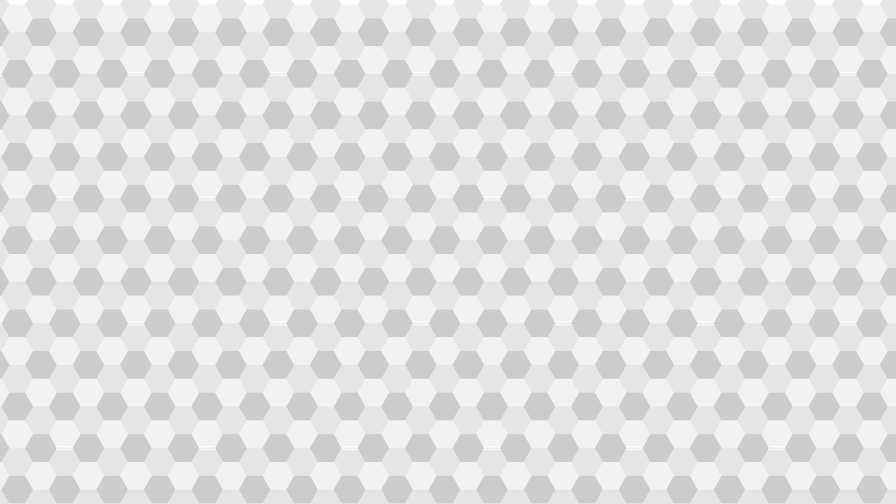
Give the GLSL for this pattern, as a Shadertoy shader.

```glsl
// Honeycomb of flat-topped hexagons in three greys, with fine white seams.

#define ORIGIN vec2(0.0813, 0.606)  // centre of one dark cell, in canvas heights
#define COLUMN_STEP 0.0471          // distance between columns
#define ROW_STEP 0.0550             // height of a cell
#define DARK vec3(0.80)
#define MIDDLE vec3(0.90)
#define LIGHT vec3(0.95)
#define SEAM_WIDTH 0.045            // in cell heights
#define SEAM_GAP 0.05               // offset of each seam line from the cell edge
#define SEAM_STRENGTH 0.8

const float COLUMN = 0.8660254;     // column spacing when cell height is 1

// Signed distance to a flat-topped hexagon of height 1.
float hexagon(vec2 p) {
    p = abs(p);
    return max(p.y, COLUMN * p.x + 0.5 * p.y) - 0.5;
}

// Antialiased fill of a signed distance.
float coverage(float dist, float pixel) {
    return clamp(0.5 - dist / pixel, 0.0, 1.0);
}

// Greys cycle along each column; dark cells cut by the top edge are blank.
vec3 cellColour(vec2 cell, vec2 centre) {
    float kind = mod(cell.y - cell.x, 3.0);
    bool aboveTop = centre.y * ROW_STEP + ORIGIN.y > 1.0;
    if (kind < 0.5) return aboveTop ? vec3(1.0) : DARK;
    return kind < 1.5 ? MIDDLE : LIGHT;
}

// Paired short lines, staggered every six columns and nine rows.
float seams(vec2 p, float pixel) {
    vec2 period = vec2(6.0 * COLUMN, 9.0);
    float ink = 0.0;
    for (int i = 0; i < 2; i++) {
        vec2 shift = vec2(COLUMN, 0.0) + 0.5 * period * float(i);
        vec2 q = p - shift;
        q -= period * round(q / period);
        float dist = abs(abs(q.y) - SEAM_GAP) - 0.5 * SEAM_WIDTH;
        // The ends follow the slanted sides of the neighbouring cells.
        float ends = abs(q.x) - 0.5 / COLUMN * 0.5 - abs(q.y) / (2.0 * COLUMN);
        ink += coverage(dist, pixel) * coverage(ends, pixel);
    }
    return min(ink, 1.0);
}

void mainImage(out vec4 fragColor, in vec2 fragCoord) {
    vec2 uv = fragCoord / iResolution.y;
    vec2 p = (uv - ORIGIN) / vec2(COLUMN_STEP / COLUMN, ROW_STEP);
    float pixel = 1.0 / (iResolution.y * ROW_STEP);

    // Blend the nearby cells by how much of the pixel each one covers.
    vec3 colour = vec3(0.0);
    float total = 0.0;
    float firstColumn = floor(p.x / COLUMN);
    for (int i = 0; i < 2; i++) {
        float column = firstColumn + float(i);
        float firstRow = floor(p.y - 0.5 * column);
        for (int j = 0; j < 2; j++) {
            vec2 cell = vec2(column, firstRow + float(j));
            vec2 centre = vec2(cell.x * COLUMN, cell.y + 0.5 * cell.x);
            float weight = coverage(hexagon(p - centre), pixel) + 1e-4;
            colour += weight * cellColour(cell, centre);
            total += weight;
        }
    }
    colour /= total;

    colour = mix(colour, vec3(1.0), SEAM_STRENGTH * seams(p, pixel));
    fragColor = vec4(colour, 1.0);
}
```
